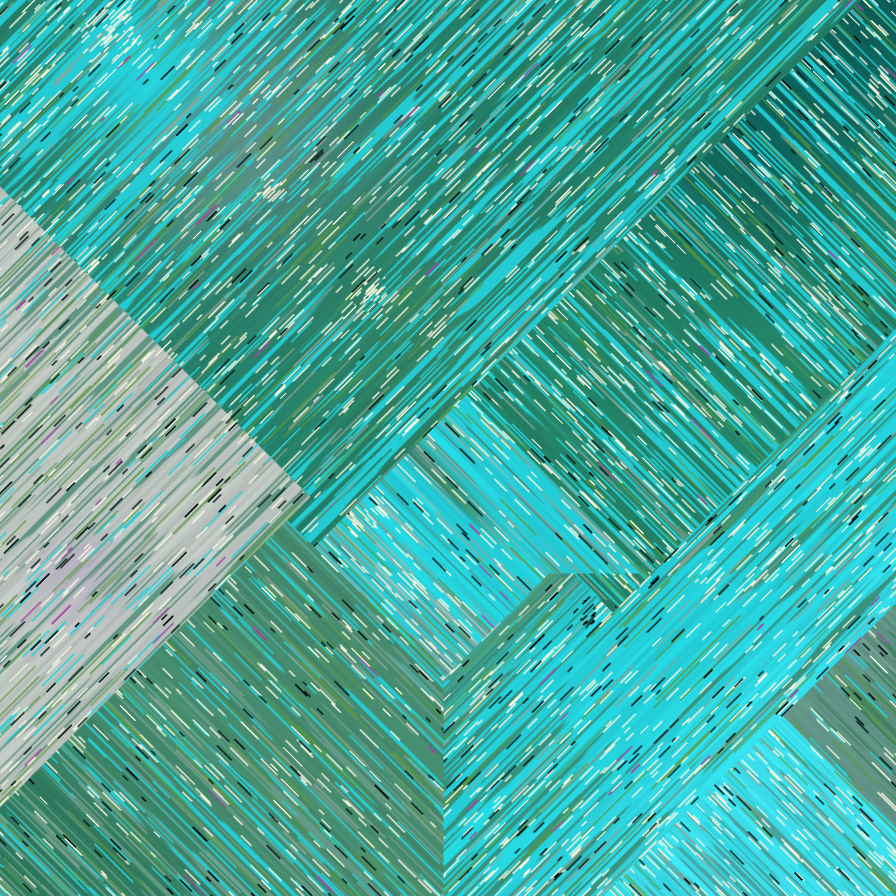
A three.js fragment shader for this background:

```glsl
// Diagonal panels of woven colour: teal, cyan and grey fields meet on 45 degree edges,
// each combed by stretched noise along its own diagonal and flecked with short
// hashed dashes. Four samples per point smooth every edge.
varying vec2 vUv;

float hash(vec2 p) {
  vec3 q = fract(vec3(p.xyx) * 0.1031);
  q += dot(q, q.yzx + 33.33);
  return fract((q.x + q.y) * q.z);
}

// Value noise: soft along x, nearly stepped across y
float strand(vec2 q) {
  vec2 i = floor(q), f = fract(q);
  f = vec2(f.x * f.x * (3.0 - 2.0 * f.x), smoothstep(0.7, 1.0, f.y));
  return mix(mix(hash(i), hash(i + vec2(1, 0)), f.x),
             mix(hash(i + vec2(0, 1)), hash(i + vec2(1, 1)), f.x), f.y);
}

// Short dashes in thin rows, each row shifted and each dash of random length
float dash(vec2 q, float rows, float size, float density, float seed) {
  float row = floor(q.y * rows) + seed;
  float x = q.x / size + 19.0 * hash(vec2(row, seed));
  vec2 cell = vec2(floor(x) + 40.0, row);
  float span = 0.25 + 0.7 * hash(cell + 71.0);
  return step(hash(cell), density) * step(fract(x), span)
       * step(fract(q.y * rows), 0.8);
}

float glow(vec2 p, vec2 center, float radius) {
  vec2 d = (p - center) / radius;
  return exp(-dot(d, d));
}

vec3 weave(vec2 p) {
  float s = p.x - p.y;   // constant along rising diagonals
  float t = p.x + p.y;   // constant along falling diagonals
  vec2 rising = vec2(t, s + 2.0), falling = vec2(s + 2.0, t);
  vec2 q = rising;
  vec3 teal = vec3(0.14, 0.50, 0.41), cyan = vec3(0.14, 0.82, 0.86);
  vec3 cream = vec3(0.97, 0.97, 0.88);
  vec3 base = teal, thread = cyan;
  float amount = 0.3, pale = 0.13, dark = 0.03, leaf = 0.09;

  if (s < -0.099 && t < 0.792) {
    // Grey panel on the left
    base = mix(vec3(0.74, 0.77, 0.75), vec3(0.70, 0.66, 0.76), 0.7 * glow(p, vec2(0.09, 0.36), 0.05));
    thread = vec3(0.34, 0.57, 0.49);
    amount = 0.22 + 0.15 * smoothstep(0.45, 0.79, t);
    pale = 0.08;
    dark = 0.05;
  } else if (s < -0.039 && t > 0.74) {
    // Broad teal panel at the upper left
    float calm = glow(p, vec2(0.36, 0.70), 0.15);
    base = mix(teal, vec3(0.36, 0.56, 0.53), glow(p, vec2(0.26, 0.86), 0.15));
    base = mix(base, cyan, glow(p, vec2(0.16, 0.92), 0.07));
    base = mix(base, vec3(0.20, 0.52, 0.40), glow(p, vec2(0.49, 0.61), 0.12));
    amount = 0.40 + 0.12 * smoothstep(-0.4, -0.9, s)
           + 0.16 * smoothstep(-0.13, -0.04, s) - 0.28 * calm;
    pale += 0.7 * (glow(p, vec2(0.12, 0.97), 0.03) + glow(p, vec2(0.30, 0.79), 0.012)
          + glow(p, vec2(0.415, 0.67), 0.022));
  } else if (t < 0.74 && p.x < 0.495) {
    // Muted green panel at the lower left
    q = falling;
    base = mix(vec3(0.27, 0.54, 0.43), vec3(0.18, 0.48, 0.37), smoothstep(0.4, 0.1, t));
    thread = mix(vec3(0.40, 0.61, 0.53), cyan, step(0.67, strand(vec2(1.0, t * 230.0))));
    amount = 0.30 + 0.12 * smoothstep(0.0, 0.4, s);
    pale = 0.08;
  } else if (t < 1.08 && (s < 0.253 || p.y > 0.36)) {
    // Bright tile in the centre, with one green stripe
    q = falling;
    float fray = smoothstep(0.91, 0.75, t);
    float stripe = smoothstep(0.943, 0.948, t) * smoothstep(0.995, 0.955, t);
    base = mix(cyan, vec3(0.20, 0.50, 0.41), stripe * smoothstep(0.22, 0.02, s));
    thread = mix(vec3(0.22, 0.52, 0.48), vec3(0.66, 0.80, 0.77), hash(vec2(floor(t * 300.0), 4.0)));
    amount = 0.20 + 0.34 * fray;
    pale = 0.11 + 0.08 * fray + 0.6 * glow(p, vec2(0.40, 0.425), 0.02);
  } else if (s < 0.367 && t > 1.0) {
    // Deep teal panel on the right
    q = falling;
    base = mix(vec3(0.14, 0.51, 0.40), vec3(0.05, 0.38, 0.35), smoothstep(1.3, 1.75, t) * smoothstep(0.3, 0.0, s));
    amount = 0.23 + 0.18 * smoothstep(0.0, 0.3, s);
    pale = 0.15;
  } else if (s < 0.673) {
    // Cyan band rising to the right
    float calm = glow(p, vec2(0.73, 0.25), 0.10);
    float fold = smoothstep(0.34, 0.26, s);
    base = mix(cyan, vec3(0.28, 0.58, 0.49), 0.85 * fold);
    base = mix(base, vec3(0.20, 0.86, 0.91), smoothstep(0.5, 0.67, s));
    thread = vec3(0.22, 0.55, 0.46);
    amount = 0.28 + 0.18 * smoothstep(0.9, 0.55, t) + 0.14 * smoothstep(0.45, 0.37, s) - 0.25 * calm;
    pale = 0.17 - 0.09 * calm;
    dark = 0.04 + 0.85 * glow(p, vec2(0.657, 0.315), 0.011);
  } else {
    // Corner panel: bright on its left, grey on its right
    q = falling;
    float grey = step(1.074, t);
    base = mix(vec3(0.24, 0.88, 0.93), vec3(0.38, 0.58, 0.53), grey);
    thread = mix(vec3(0.28, 0.62, 0.60), vec3(0.25, 0.50, 0.37), grey);
    amount = 0.32 * smoothstep(0.66, 0.78, s) + 0.06;
    pale = 0.18 - 0.13 * grey;
  }

  // Long threads, then the fine flecks
  float n = strand(q * vec2(4.0, 300.0));
  vec3 color = base * (0.94 + 0.12 * strand(q * vec2(3.0, 170.0) + 50.0));
  color = mix(color, thread, 0.92 * smoothstep(0.98 - amount, 1.06 - amount, n));
  color = mix(color, vec3(0.36, 0.60, 0.25), 0.8 * dash(q, 330.0, 0.20, leaf, 11.0));
  color = mix(color, vec3(0.56, 0.64, 0.58), 0.8 * dash(q, 310.0, 0.16, 0.08, 37.0));
  color = mix(color, cyan, dash(q, 350.0, 0.10, 0.08, 53.0));
  color = mix(color, vec3(0.64, 0.28, 0.64), dash(q, 320.0, 0.05, 0.005, 97.0));
  color = mix(color, cream, dash(q, 370.0, 0.045, pale, 131.0));
  return mix(color, vec3(0.02, 0.08, 0.07), dash(q, 340.0, 0.035, dark, 173.0));
}

void main() {
  vec3 total = vec3(0.0);
  for (int i = 0; i < 4; i++) {
    vec2 corner = vec2(mod(float(i), 2.0), floor(float(i) * 0.5)) - 0.5;
    total += weave(vUv + corner * 0.001);
  }
  gl_FragColor = vec4(total * 0.25, 1.0);
}
```
